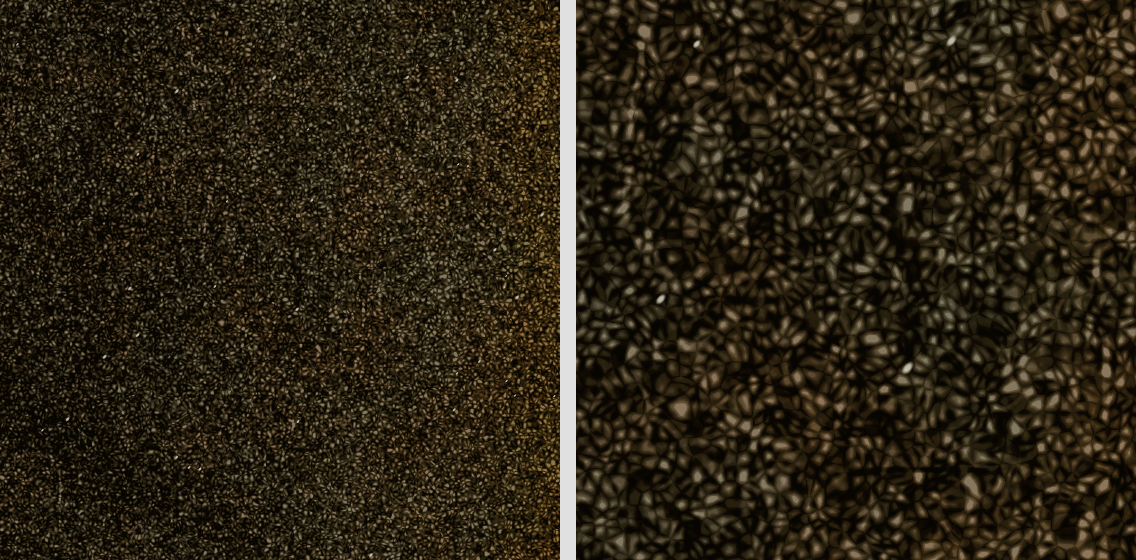
Left: the whole. Right: its middle third, enlarged.
A three.js fragment shader for this texture:

```glsl
// Dark, worn leather: fine cellular grain split by black crevices, lit from the right.
// Cell borders, fine noise and broad shading form one tone, mapped through a colour ramp;
// broken upright scuffs, a short crack and sparse bright specks lie on top.
varying vec2 vUv;

const vec3 PIT = vec3(0.025, 0.018, 0.003);
const vec3 SHADOW = vec3(0.06, 0.04, 0.01);
const vec3 UMBER = vec3(0.15, 0.12, 0.05);
const vec3 BROWN = vec3(0.235, 0.175, 0.07);
const vec3 GREY = vec3(0.24, 0.21, 0.15);
const vec3 TAN = vec3(0.35, 0.30, 0.21);
const vec3 GLINT = vec3(0.52, 0.47, 0.38);
const vec3 SPECK = vec3(0.85, 0.83, 0.76);

float hash(vec2 p) {
  vec3 q = fract(p.xyx * 0.1031);
  q += dot(q, q.yzx + 33.33);
  return fract((q.x + q.y) * q.z);
}

vec2 hash2(vec2 p) {
  return vec2(hash(p), hash(p + vec2(37.0, 91.0)));
}

float noise(vec2 p) {
  vec2 i = floor(p);
  vec2 f = fract(p);
  f = f * f * (3.0 - 2.0 * f);
  float low = mix(hash(i), hash(i + vec2(1.0, 0.0)), f.x);
  float high = mix(hash(i + vec2(0.0, 1.0)), hash(i + vec2(1.0, 1.0)), f.x);
  return mix(low, high, f.y);
}

float fbm(vec2 p) {
  float sum = 0.0;
  float amp = 0.5;
  for (int k = 0; k < 4; k++) {
    sum += amp * noise(p);
    p = p * 2.03 + 17.0;
    amp *= 0.5;
  }
  return sum / 0.9375;
}

// x: gap between the two nearest cell centres, zero in a crevice; y: tone of the cell.
vec2 grainCell(vec2 p) {
  vec2 base = floor(p);
  float nearest = 8.0;
  float second = 8.0;
  float tone = 0.0;
  for (int y = -1; y <= 1; y++) {
    for (int x = -1; x <= 1; x++) {
      vec2 id = base + vec2(float(x), float(y));
      float d = length(id + hash2(id) - p);
      if (d < nearest) {
        second = nearest;
        nearest = d;
        tone = hash(id + 211.0);
      } else {
        second = min(second, d);
      }
    }
  }
  return vec2(second - nearest, tone);
}

// Broad light: bright right edge, dim left, a dark slanted fold at lower left.
float broadShade(vec2 uv) {
  float slope = mix(-0.11, 0.09, smoothstep(0.05, 0.75, uv.x));
  float edge = 0.06 * smoothstep(0.85, 1.0, uv.x);
  float fold = (uv.y - 0.27 + 0.55 * uv.x) / 0.07;
  float foldDark = 0.14 * exp(-fold * fold) * (1.0 - smoothstep(0.3, 0.6, uv.x));
  vec2 hollow = (uv - vec2(0.2, 0.53)) / vec2(0.17, 0.10);
  return slope + edge - foldDark - 0.10 * exp(-dot(hollow, hollow))
    + 0.24 * (fbm(uv * 6.0 + 3.0) - 0.5);
}

// One wavering, broken upright scuff.
float scuff(vec2 uv, vec2 centre, float halfLength, float seed) {
  float bend = 0.022 * (noise(vec2(uv.y * 22.0, seed)) - 0.5);
  float line = 1.0 - smoothstep(0.0008, 0.0035, abs(uv.x - centre.x - bend));
  float span = 1.0 - smoothstep(0.6, 1.0, abs(uv.y - centre.y) / halfLength);
  return line * span * smoothstep(0.3, 0.7, noise(vec2(uv.y * 75.0, seed + 9.0)));
}

// Rare short slanted dots.
float specks(vec2 uv, float count, float chance) {
  vec2 id = floor(uv * count);
  vec2 d = fract(uv * count) - 0.3 - 0.4 * hash2(id + 5.0);
  d = vec2(d.x - 0.5 * d.y, d.y * 0.8);
  float radius = mix(0.09, 0.2, hash(id + 71.0));
  return step(hash(id + 133.0), chance) * (1.0 - smoothstep(radius * 0.3, radius, length(d)));
}

vec3 leatherRamp(float t, float warmth) {
  vec3 c = mix(PIT, SHADOW, smoothstep(-0.1, 0.2, t));
  c = mix(c, UMBER, smoothstep(0.2, 0.46, t));
  c = mix(c, mix(GREY, BROWN, warmth), smoothstep(0.5, 0.76, t));
  c = mix(c, TAN * mix(vec3(1.0), vec3(1.0, 0.97, 0.88), warmth), smoothstep(0.76, 0.95, t));
  return mix(c, GLINT, smoothstep(1.0, 1.25, t));
}

void main() {
  vec2 warp = vec2(noise(vUv * 60.0), noise(vUv * 60.0 + 40.0)) - 0.5;
  vec2 cell = grainCell(vUv * 126.0 + warp);
  float fine = noise(vUv * 205.0 + 11.0) - 0.5;
  float tone = 0.15 + 1.15 * cell.x + 1.0 * fine + 0.3 * (cell.y - 0.5) + broadShade(vUv);

  for (int k = 0; k < 14; k++) {
    float seed = float(k) * 7.0 + 2.0;
    vec2 r = hash2(vec2(seed, 4.0));
    vec2 centre = vec2(0.04 + 0.85 * r.x * r.x, r.y);
    tone += 0.5 * scuff(vUv, centre, mix(0.05, 0.18, hash(vec2(seed, 8.0))), seed);
  }
  vec2 crack = abs(vUv - vec2(0.545, 0.387));
  tone -= 0.4 * (1.0 - smoothstep(0.0005, 0.0025, crack.y)) * (1.0 - smoothstep(0.03, 0.05, crack.x));

  float tint = fbm(vUv * 14.0 + 50.0) - 0.5;
  float warmth = clamp(smoothstep(0.1, 1.0, vUv.x) + 0.8 * tint, 0.0, 1.0);
  vec3 colour = leatherRamp(tone, warmth);
  colour *= 1.0 + tint * vec3(0.2, -0.05, -0.2);
  colour *= mix(vec3(1.0), vec3(1.08, 0.98, 0.68), smoothstep(0.82, 1.0, vUv.x));
  colour = mix(colour, SPECK, 0.85 * specks(vUv, 46.0, 0.016));
  gl_FragColor = vec4(colour, 1.0);
}
```
